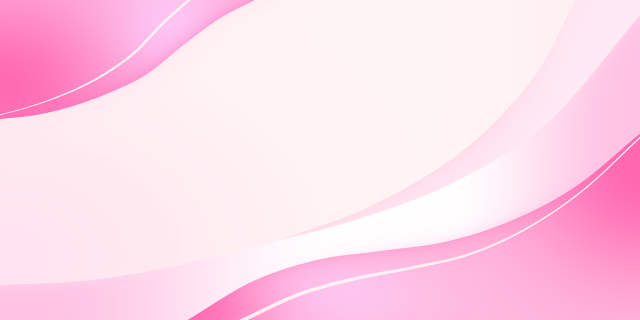
Reproduce this background procedurally as a Shadertoy shader.

```glsl
// Soft pink wave background: layered ribbons on a pale blush field.
// Each border is a smooth height curve through evenly spaced knots; its signed
// distance drives the fill, the edge shading and the thin highlight strokes.

const vec3 CREAM = vec3(1.0, 0.957, 0.96);
const vec3 BLUSH = vec3(1.0, 0.89, 0.935);
const vec3 ROSE  = vec3(1.0, 0.76, 0.89);
const vec3 PINK  = vec3(1.0, 0.68, 0.86);
const vec3 HOT   = vec3(1.0, 0.40, 0.69);
const vec3 LILAC = vec3(0.99, 0.80, 0.97);
const vec3 WHITE = vec3(1.0, 0.995, 0.998);

// Hermite curve through eight knots, continued as straight lines at the ends
float curve(float x, float start, float gap, float k[8]) {
    float t = (x - start) / gap;
    int i = int(clamp(floor(t), 0.0, 6.0));
    float f = t - float(i);
    float rise = k[i + 1] - k[i];
    float m0 = i > 0 ? 0.5 * (k[i + 1] - k[max(i - 1, 0)]) : rise;
    float m1 = i < 6 ? 0.5 * (k[min(i + 2, 7)] - k[i]) : rise;
    if (f < 0.0) return k[i] + m0 * f;
    if (f > 1.0) return k[i + 1] + m1 * (f - 1.0);
    float s = f * f * (3.0 - 2.0 * f);
    float g = 1.0 - f;
    return k[i] + rise * s + m0 * f * g * g - m1 * f * f * g;
}

// Approximate signed distance to the curve, positive above it
float above(vec2 p, float start, float gap, float k[8]) {
    float e = 0.002;
    float lo = curve(p.x - e, start, gap, k);
    float hi = curve(p.x + e, start, gap, k);
    float slope = (hi - lo) / (2.0 * e);
    return (p.y - curve(p.x, start, gap, k)) / sqrt(1.0 + slope * slope);
}

float glow(vec2 p, vec2 centre, vec2 radii) {
    vec2 q = (p - centre) / radii;
    return exp(-dot(q, q));
}

// Coverage of the positive side of a distance
float fill(float d, float px) {
    return smoothstep(-0.6 * px, 0.6 * px, d);
}

float stroke(float d, float halfWidth, float px) {
    return fill(halfWidth - abs(d), px);
}

// Fading band on both sides of an edge
float edgeShade(float d, float reach) {
    return exp(-abs(d) / reach);
}

void mainImage(out vec4 fragColor, in vec2 fragCoord) {
    vec2 p = fragCoord / iResolution.xy * vec2(2.0, 1.0);
    float px = 1.0 / iResolution.y;

    // Borders, from upper left to lower right
    float corner = above(p, 0.0, 0.1146,
        float[8](0.628, 0.641, 0.669, 0.711, 0.768, 0.859, 0.943, 1.003));
    float cornerLine = above(p, 0.0, 0.0848,
        float[8](0.641, 0.664, 0.693, 0.729, 0.776, 0.839, 0.927, 1.003));
    float veil = above(p, 0.9635, 0.1198,
        float[8](0.281, 0.323, 0.378, 0.445, 0.526, 0.635, 0.779, 1.008));
    float sweep = above(p, 0.0, 0.2857,
        float[8](0.109, 0.125, 0.174, 0.245, 0.323, 0.435, 0.620, 0.953));
    float base = above(p, 0.586, 0.2021,
        float[8](0.0, 0.120, 0.1875, 0.216, 0.245, 0.310, 0.417, 0.583));
    float baseLine = above(p, 0.760, 0.1771,
        float[8](0.0, 0.081, 0.130, 0.164, 0.206, 0.286, 0.406, 0.570));

    // Pale field, warmer towards the lower left
    vec3 col = mix(CREAM, BLUSH, 0.95 * glow(p, vec2(0.0, 0.2), vec2(0.75, 0.5)));
    col = mix(col, BLUSH, 0.5 * edgeShade(corner, 0.035));
    col = mix(col, BLUSH, 0.3 * smoothstep(1.3, 1.9, p.x));

    // Translucent veil, darkest along its inner edge
    vec3 veilCol = mix(vec3(1.0, 0.92, 0.955), vec3(1.0, 0.865, 0.92),
        edgeShade(veil, 0.06) * (1.0 - 0.6 * smoothstep(1.5, 1.85, p.x)));
    col = mix(col, veilCol, fill(-veil, px));

    // Ribbon: white in the middle, rose at both ends
    float shine = smoothstep(0.1, 1.05, p.x) * (1.0 - smoothstep(1.4, 1.98, p.x));
    vec3 ribbon = mix(ROSE, WHITE, shine);
    ribbon = mix(ribbon, ROSE, 0.4 * edgeShade(base, 0.022) * smoothstep(0.6, 1.7, p.x));
    ribbon = mix(ribbon, BLUSH, 0.4 * edgeShade(sweep, 0.02) * (1.0 - shine));
    col = mix(col, ribbon, fill(-sweep, px));

    // Lower right wave
    vec3 lower = mix(vec3(1.0, 0.73, 0.87), LILAC,
        0.75 * glow(p, vec2(1.05, 0.08), vec2(0.28, 0.12)));
    lower = mix(lower, HOT, 0.25 * edgeShade(base, 0.03));
    lower = mix(lower, HOT, 0.9 * glow(p, vec2(0.58, 0.02), vec2(0.26, 0.14)));
    lower = mix(lower, HOT, glow(p, vec2(2.02, 0.48), vec2(0.36, 0.34)));
    col = mix(col, lower, fill(-base, px));

    // Upper left wave
    vec3 upper = mix(PINK, LILAC, glow(p, vec2(0.53, 0.9), vec2(0.23, 0.2)));
    upper = mix(upper, HOT, 0.35 * edgeShade(corner, 0.03));
    upper = mix(upper, HOT, 0.95 * glow(p, vec2(0.0, 0.73), vec2(0.34, 0.26)));
    col = mix(col, upper, fill(corner, px));

    // Tapered highlight strokes
    float cornerWidth = mix(0.0012, 0.004, smoothstep(0.0, 0.5, p.x));
    float baseWidth = mix(0.0055, 0.002, smoothstep(0.9, 1.9, p.x));
    col = mix(col, CREAM, 0.95 * stroke(cornerLine, cornerWidth, px));
    col = mix(col, CREAM, 0.95 * stroke(baseLine, baseWidth, px));

    fragColor = vec4(col, 1.0);
}
```
